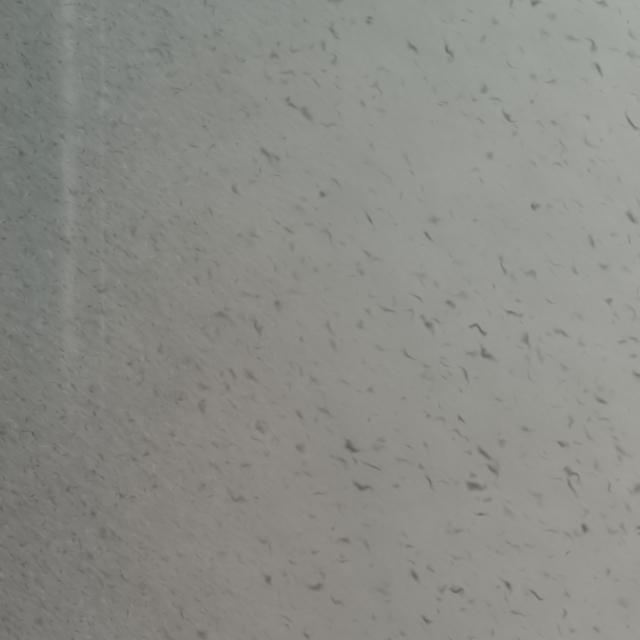
A Shadertoy shader for this texture:

```glsl
// Draws a softly lit grey plaster wall with slanted dark flecks and faint vertical streaks.

// Wall shading at the four corners
const vec3 TOP_LEFT     = vec3(0.455, 0.475, 0.460);
const vec3 TOP_RIGHT    = vec3(0.635, 0.650, 0.630);
const vec3 BOTTOM_LEFT  = vec3(0.460, 0.455, 0.440);
const vec3 BOTTOM_RIGHT = vec3(0.600, 0.592, 0.572);
const vec3 WARM_TINT    = vec3(0.012, -0.002, -0.008);
const float LIGHT_CURVE = 0.8;

// Fleck cell sizes (canvas units) and darkening
const float COARSE_CELL = 0.042;
const float MEDIUM_CELL = 0.025;
const float FINE_CELL   = 0.014;
const float COARSE_DARK = 0.19;
const float MEDIUM_DARK = 0.085;
const float FINE_DARK   = 0.085;
const float FINE_LIGHT  = 0.055;

// Slant of the flecks, in radians
const float STEEP   = -1.25;
const float SHALLOW = -0.15;

// Vertical streaks near the left edge
const float STREAK_X      = 0.108;
const float THIN_STREAK_X = 0.160;
const float STREAK_LIGHT  = 0.050;

// Integer hash giving four values from 0 to 1
vec4 hash4(vec2 cell, float seed) {
    uvec4 v = uvec4(ivec4(ivec2(cell), int(seed), 17));
    v = v * 1664525u + 1013904223u;
    v += v.yzxy * v.wxyz;
    v ^= v >> 16u;
    v += v.yzxy * v.wxyz;
    v ^= v >> 16u;
    return vec4(v & 0xffffu) / 65535.0;
}

float valueNoise(vec2 p, float seed) {
    vec2 i = floor(p), f = fract(p);
    f = f * f * (3.0 - 2.0 * f);
    float low  = mix(hash4(i, seed).x, hash4(i + vec2(1, 0), seed).x, f.x);
    float high = mix(hash4(i + vec2(0, 1), seed).x, hash4(i + vec2(1, 1), seed).x, f.x);
    return mix(low, high, f.y);
}

vec2 rotate(vec2 p, float angle) {
    float c = cos(angle), s = sin(angle);
    return vec2(c * p.x + s * p.y, c * p.y - s * p.x);
}

// Scattered soft strokes; size is half length and half width in cells
float flecks(vec2 p, float cell, float density, vec2 size, float seed) {
    vec2 q = p / cell, home = floor(q);
    float mark = 0.0;
    for (int y = -1; y <= 1; y++)
    for (int x = -1; x <= 1; x++) {
        vec2 id = home + vec2(x, y);
        vec4 place = hash4(id, seed);
        vec4 shape = hash4(id, seed + 1.0);
        vec2 d = rotate(q - id - place.xy, mix(STEEP, SHALLOW, place.z));
        d.y += (shape.x - 0.5) * 2.0 * d.x * d.x;
        d /= size * vec2(mix(0.4, 1.15, shape.y), mix(0.65, 1.5, shape.z));
        float present = smoothstep(shape.w - 0.05, shape.w + 0.05, density);
        float strength = mix(0.25, 1.0, place.w * place.w);
        mark = max(mark, present * strength * exp(-dot(d, d)));
    }
    return mark;
}

// Fine grain stretched along the fleck direction
float slantedGrain(vec2 p) {
    vec2 q = rotate(p, -0.7);
    return valueNoise(q * vec2(70.0, 190.0), 31.0)
         + 0.6 * valueNoise(q * vec2(150.0, 300.0), 32.0) - 0.8;
}

float streak(float x, float center, float width) {
    float d = (x - center) / width;
    return exp(-d * d);
}

void mainImage(out vec4 fragColor, in vec2 fragCoord) {
    vec2 uv = fragCoord / iResolution.xy;
    vec2 p = fragCoord / iResolution.y;
    float rough = 1.0 - smoothstep(0.05, 0.6, uv.x);

    // Broad light and tint
    float light = pow(uv.x, LIGHT_CURVE);
    vec3 color = mix(mix(BOTTOM_LEFT, BOTTOM_RIGHT, light),
                     mix(TOP_LEFT, TOP_RIGHT, light), smoothstep(0.0, 1.0, uv.y));
    vec2 warm = (uv - vec2(0.36, 0.38)) / vec2(0.22, 0.45);
    color += WARM_TINT * exp(-dot(warm, warm));
    color += 0.014 * (valueNoise(p * 7.0, 21.0) - 0.5);
    color += 0.016 * (valueNoise(rotate(p, -0.6) * vec2(18.0, 32.0), 22.0) - 0.5);

    // Streaks fading toward the bottom
    float fade = smoothstep(0.22, 0.65, uv.y);
    float broken = 0.45 + 0.8 * valueNoise(p * vec2(60.0, 28.0), 23.0);
    color += STREAK_LIGHT * fade * broken * streak(uv.x, STREAK_X, 0.012);
    color += 0.5 * STREAK_LIGHT * fade * broken * streak(uv.x, THIN_STREAK_X, 0.004);
    color -= vec3(0.022, 0.012, 0.012) * fade * streak(uv.x, 0.055, 0.035);

    // Ragged flecks, coarse on the right and fine on the left
    vec2 warp = vec2(valueNoise(p * 90.0, 24.0), valueNoise(p * 90.0, 25.0)) - 0.5;
    vec2 w = p + 0.009 * warp;
    float cluster = valueNoise(p * 11.0, 26.0);
    float coarse = flecks(w, COARSE_CELL, mix(0.25, 0.8, cluster), vec2(0.29, 0.078), 1.0);
    float medium = flecks(w, MEDIUM_CELL, mix(0.3, 0.75, cluster), vec2(0.29, 0.11), 5.0);
    float fine = flecks(w, FINE_CELL, 0.65, vec2(0.32, 0.12), 9.0);
    float glint = flecks(w, FINE_CELL, 0.5, vec2(0.32, 0.12), 13.0);
    color -= COARSE_DARK * coarse * mix(0.25, 1.0, smoothstep(0.1, 0.65, uv.x));
    color -= MEDIUM_DARK * medium;
    color -= FINE_DARK * fine * mix(0.15, 1.0, rough);
    color += FINE_LIGHT * glint * mix(0.12, 1.0, rough);
    color += slantedGrain(p) * mix(0.010, 0.034, rough);

    fragColor = vec4(clamp(color, 0.0, 1.0), 1.0);
}
```
